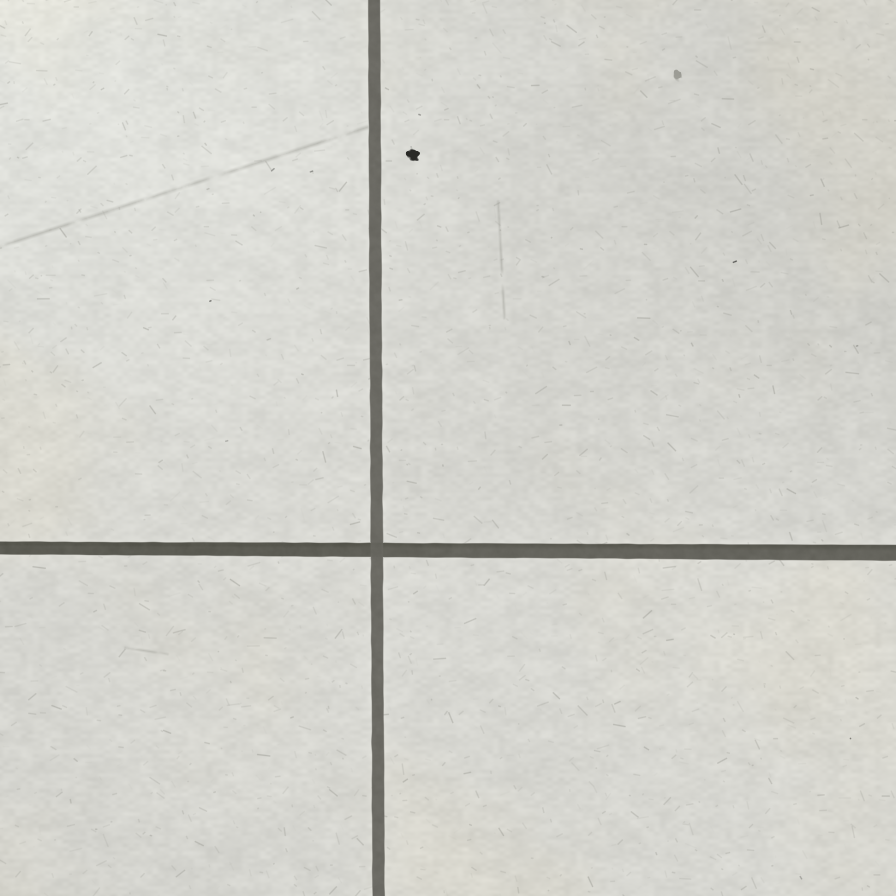
Write a WebGL 2 fragment shader that draws this texture.

```glsl
#version 300 es
precision highp float;
// Pale speckled floor tiles, four meeting at one crossing of dark grout joints.
uniform vec2 u_resolution;
out vec4 outColor;

const vec3 TILE_COLOR = vec3(0.840, 0.840, 0.818);
const vec3 GROUT_COLOR = vec3(0.430, 0.425, 0.400);
const vec3 GROUT_SHADE = vec3(0.335, 0.335, 0.300);
const vec3 MARK_COLOR = vec3(0.56, 0.56, 0.53);
const vec3 CHIP_COLOR = vec3(0.16, 0.16, 0.15);

float hash(vec2 p) {
    return fract(sin(dot(p, vec2(127.1, 311.7))) * 43758.545);
}

vec2 hash2(vec2 p) {
    return vec2(hash(p), hash(p + 37.2));
}

float noise(vec2 p) {
    vec2 cell = floor(p), f = fract(p);
    f = f * f * (3.0 - 2.0 * f);
    return mix(mix(hash(cell), hash(cell + vec2(1, 0)), f.x),
               mix(hash(cell + vec2(0, 1)), hash(cell + vec2(1, 1)), f.x), f.y);
}

float fbm(vec2 p) {
    float sum = 0.0, amplitude = 0.5;
    for (int i = 0; i < 5; i++) {
        sum += amplitude * noise(p);
        p = mat2(1.6, 1.2, -1.2, 1.6) * p + 7.3;
        amplitude *= 0.5;
    }
    return sum;
}

float segmentDistance(vec2 p, vec2 a, vec2 b) {
    vec2 pa = p - a, ba = b - a;
    return length(pa - ba * clamp(dot(pa, ba) / dot(ba, ba), 0.0, 1.0));
}

// Coverage of a shape from its signed distance.
float cover(float d, float aa) {
    return 1.0 - smoothstep(-aa, aa, d);
}

// Short hairline flecks, a random share of the cells holding one each.
float flecks(vec2 uv, float count, float share, float size, float aa) {
    vec2 p = uv * count, base = floor(p);
    float mask = 0.0;
    for (int y = -1; y <= 1; y++)
    for (int x = -1; x <= 1; x++) {
        vec2 cell = base + vec2(x, y);
        float present = step(hash(cell + 5.7), share);
        float angle = (hash(cell + 9.1) - 0.6) * 2.4;
        vec2 reach = vec2(cos(angle), sin(angle)) * size * hash(cell + 2.3);
        vec2 center = (cell + hash2(cell)) / count;
        float d = segmentDistance(uv, center - reach, center + reach);
        mask = max(mask, present * cover(d - 0.0007, aa) * hash(cell + 14.0));
    }
    return mask;
}

// Broken, soft-edged scratch between two points.
float scratch(vec2 uv, vec2 a, vec2 b, float width, float aa) {
    float broken = smoothstep(0.2, 0.65, fbm(uv * 45.0));
    return cover(segmentDistance(uv, a, b) - width, aa + width) * broken;
}

// Small irregular pit in the glaze.
float chip(vec2 uv, vec2 center, float radius, float aa) {
    float ragged = (noise(uv * 240.0) - 0.5) * radius;
    return cover(length(uv - center) - radius + ragged, aa);
}

vec3 tileSurface(vec2 uv, vec2 tile) {
    float tone = 0.035 * (fbm(uv * 5.0) - 0.5);
    tone += 0.055 * (fbm(uv * vec2(38.0, 62.0)) - 0.5);
    tone += 0.035 * (noise(uv * vec2(150.0, 230.0)) - 0.5);
    tone += 0.012 * (hash(tile + 3.0) - 0.5);
    float glare = smoothstep(0.75, 0.0, length(uv - vec2(0.02, 1.0)));
    float dullness = smoothstep(0.4, 1.0, uv.x) * smoothstep(0.3, 0.7, uv.y);
    vec3 color = TILE_COLOR + tone + 0.005;
    color += glare * vec3(0.040, 0.045, 0.046) - 0.018 * dullness;
    float warmth = smoothstep(0.45, 0.75, fbm(uv * 4.0 + 11.0));
    return color + warmth * vec3(0.008, 0.002, -0.012);
}

vec3 groutSurface(vec2 uv, float shade) {
    float grain = 0.05 * (fbm(uv * 130.0) - 0.5);
    return mix(GROUT_COLOR, GROUT_SHADE, shade) + grain;
}

void main() {
    vec2 uv = gl_FragCoord.xy / u_resolution;
    float aa = 0.9 / min(u_resolution.x, u_resolution.y);

    // Slightly skewed joints; the level one widens to the right.
    float wobble = 0.0008 * (noise(uv * 70.0) - 0.5);
    vec2 offset = uv - vec2(mix(0.4225, 0.4175, uv.y), mix(0.3885, 0.3830, uv.x));
    vec2 halfWidth = vec2(0.0068, mix(0.0072, 0.0088, uv.x));
    vec2 joint = abs(offset) - halfWidth + wobble;

    // Worn tile faces
    vec3 color = tileSurface(uv, step(vec2(0.0), offset));
    color = mix(color, MARK_COLOR, 0.45 * flecks(uv, 42.0, 0.35, 0.007, aa));
    color = mix(color, MARK_COLOR, 0.30 * flecks(uv + 3.0, 75.0, 0.3, 0.004, aa));
    color = mix(color, CHIP_COLOR, 0.75 * flecks(uv + 8.0, 9.0, 0.12, 0.002, aa));
    float lines = scratch(uv, vec2(0.0, 0.725), vec2(0.41, 0.858), 0.0015, aa);
    lines = max(lines, scratch(uv, vec2(0.556, 0.775), vec2(0.563, 0.645), 0.001, aa));
    lines = max(lines, scratch(uv, vec2(0.14, 0.277), vec2(0.187, 0.270), 0.001, aa));
    color = mix(color, MARK_COLOR, 0.42 * lines);
    color = mix(color, CHIP_COLOR, chip(uv, vec2(0.461, 0.828), 0.0065, aa));
    color = mix(color, MARK_COLOR, 0.8 * chip(uv, vec2(0.756, 0.916), 0.005, aa));

    // Pale lip beside the joints, then the grout with its shaded upper rim
    float lip = exp(-max(min(joint.x, joint.y), 0.0) * 260.0);
    color += 0.022 * lip;
    float rim = smoothstep(0.1, 0.9, offset.y / halfWidth.y);
    float levelShade = mix(0.75, 0.35, smoothstep(0.2, 0.6, uv.x)) + 0.5 * rim;
    float shade = mix(0.1, min(levelShade, 1.0), cover(joint.y, aa) * (1.0 - 0.7 * cover(joint.x, aa)));
    color = mix(color, groutSurface(uv, shade), cover(min(joint.x, joint.y), aa));

    outColor = vec4(clamp(color, 0.0, 1.0), 1.0);
}
```
